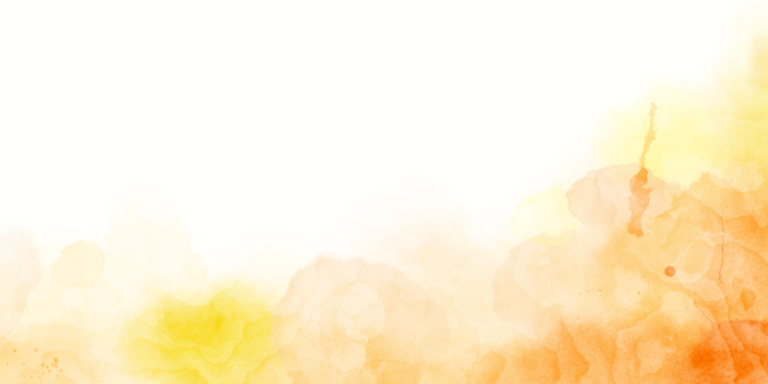
Write a WebGL 2 fragment shader that draws this background.

```glsl
#version 300 es
precision highp float;
// Watercolour washes of cream, yellow and orange rising from the lower right over white paper.
uniform vec2 u_resolution;
out vec4 fragColor;

const vec3 PAPER = vec3(1.0, 1.0, 0.996);
const vec3 CREAM = vec3(1.0, 0.95, 0.80);
const vec3 LEMON = vec3(1.0, 0.98, 0.70);
const vec3 YELLOW = vec3(0.98, 0.89, 0.32);
const vec3 PEACH = vec3(0.99, 0.87, 0.71);
const vec3 GOLD = vec3(0.99, 0.79, 0.42);
const vec3 ORANGE = vec3(0.99, 0.65, 0.27);
const vec3 EMBER = vec3(0.98, 0.54, 0.20);

vec2 hash2(vec2 p) {
    vec3 q = fract(p.xyx * vec3(0.1031, 0.103, 0.0973));
    q += dot(q, q.yzx + 33.33);
    return fract((q.xx + q.yz) * q.zy);
}

// Distance to the nearest scattered cell point.
float cellular(vec2 p) {
    vec2 cell = floor(p);
    float nearest = 2.0;
    for (int j = -1; j <= 1; j++)
        for (int i = -1; i <= 1; i++) {
            vec2 site = cell + vec2(i, j);
            nearest = min(nearest, distance(p, site + hash2(site)));
        }
    return nearest;
}

// Layered, rotated sines, about -1 to 1.
float ripple(vec2 p, float gain) {
    float sum = 0.0, amp = 0.5;
    for (int i = 0; i < 7; i++) {
        p = mat2(1.5, 1.1, -1.1, 1.5) * p + 1.7;
        sum += amp * sin(p.x + 1.4 * sin(p.y));
        amp *= gain;
    }
    return sum;
}

// Dried tide lines: pigment builds slowly, then stops at a crisp edge.
float tide(vec2 p, float levels) {
    float s = fract(levels * ripple(p, 0.52));
    return s * s * (1.0 - smoothstep(0.9, 1.0, s)) - 0.25;
}

// Positive amounts thicken the pigment, negative amounts thin it.
vec3 deepen(vec3 paint, float amount) {
    return paint - (1.0 - paint) * amount;
}

// Elliptical wash; pigment pools along the rim when the edge is crisp.
vec3 wash(vec3 paint, vec2 p, vec2 center, vec2 radius, float soft, vec3 color, float alpha) {
    float d = length((p - center) / radius) - 1.0;
    float cover = 1.0 - smoothstep(-soft, soft, d);
    float pool = smoothstep(-0.2, 0.0, d) * (1.0 - smoothstep(0.05, 0.3, soft));
    return mix(paint, color, min(alpha * cover * (1.0 + 0.35 * pool), 1.0));
}

// Tapered brush stroke from a to b.
vec3 stroke(vec3 paint, vec2 p, vec2 a, vec2 b, float startWidth, float endWidth, vec3 color, float alpha) {
    vec2 axis = b - a;
    float t = clamp(dot(p - a, axis) / dot(axis, axis), 0.0, 1.0);
    float d = distance(p, a + t * axis) - mix(startWidth, endWidth, t);
    return mix(paint, color, alpha * (1.0 - smoothstep(-0.003, 0.003, d)));
}

// Small random drops around a centre.
vec3 splatter(vec3 paint, vec2 p, vec2 center, vec2 spread, float seed, vec3 color, float alpha) {
    for (int i = 0; i < 20; i++) {
        vec2 r = hash2(vec2(float(i) * 3.0 + 1.0, seed));
        float d = distance(p, center + spread * (2.0 * r - 1.0)) - mix(0.002, 0.008, r.x * r.y);
        paint = mix(paint, color, alpha * (1.0 - smoothstep(-0.002, 0.002, d)));
    }
    return paint;
}

void main() {
    vec2 uv = vec2(2.0, 1.0) * gl_FragCoord.xy / u_resolution;
    vec2 p = uv + 0.034 * vec2(ripple(uv * 4.0, 0.66), ripple(uv.yx * 4.0 + 4.0, 0.66));
    // Edges are crisp in some places and bleed away in others
    float crisp = 0.04 + 0.3 * smoothstep(0.0, 0.6, ripple(uv * 2.6 + 2.0, 0.4));

    // Pale ground, higher toward the right
    float top = 0.42 + 0.11 * smoothstep(0.8, 1.2, p.x) + 0.40 * smoothstep(1.2, 2.0, p.x);
    float depth = top - p.y + 0.05 * ripple(uv * 2.3, 0.58);
    vec3 c = mix(PAPER, CREAM, 0.8 * smoothstep(0.0, 0.36, depth));
    c = mix(c, GOLD, 0.28 * smoothstep(0.25, 0.65, depth));

    // Left side
    c = wash(c, p, vec2(-0.02, 0.25), vec2(0.12, 0.17), crisp, PEACH, 0.28);
    c = wash(c, p, vec2(0.20, 0.285), vec2(0.07, 0.075), crisp, CREAM, 0.55);
    c = wash(c, p, vec2(0.40, 0.27), vec2(0.14, 0.20), crisp, CREAM, 0.30);
    c = wash(c, p, vec2(0.03, 0.0), vec2(0.25, 0.12), 0.6, GOLD, 0.35);
    c = wash(c, p, vec2(0.56, 0.10), vec2(0.17, 0.14), 0.6, YELLOW, 0.90);

    // Peach middle
    c = wash(c, p, vec2(0.92, 0.12), vec2(0.23, 0.24), crisp, PEACH, 0.42);
    c = wash(c, p, vec2(1.07, 0.42), vec2(0.13, 0.09), 0.5, PEACH, 0.12);
    c = wash(c, p, vec2(1.18, 0.20), vec2(0.24, 0.20), 0.4, PEACH, 0.30);
    c = wash(c, p, vec2(1.10, 0.0), vec2(0.45, 0.11), 0.6, GOLD, 0.45);
    c = wash(c, p, vec2(1.45, 0.23), vec2(0.17, 0.15), crisp, PEACH, 0.45);

    // Yellow light on the right
    c = wash(c, p, vec2(1.72, 0.62), vec2(0.13, 0.14), 0.5, LEMON, 0.75);
    c = wash(c, p, vec2(1.44, 0.43), vec2(0.09, 0.08), crisp, LEMON, 0.30);
    c = wash(c, p, vec2(2.02, 0.62), vec2(0.16, 0.28), 0.6, YELLOW, 0.45);
    c = wash(c, p, vec2(2.0, 0.84), vec2(0.08), crisp, GOLD, 0.18);

    // Overlapping orange clouds
    c = wash(c, p, vec2(1.57, 0.46), vec2(0.07), 0.05, PEACH, 0.55);
    c = wash(c, p, vec2(1.65, 0.48), vec2(0.08), 0.05, PEACH, 0.55);
    c = wash(c, p, vec2(1.70, 0.38), vec2(0.16, 0.13), crisp, PEACH, 0.55);
    c = wash(c, p, vec2(1.84, 0.41), vec2(0.12, 0.11), 0.05, GOLD, 0.45);
    c = wash(c, p, vec2(1.74, 0.23), vec2(0.19, 0.20), crisp, GOLD, 0.55);
    c = wash(c, p, vec2(1.97, 0.22), vec2(0.17, 0.30), 0.4, ORANGE, 0.65);
    c = wash(c, p, vec2(1.72, 0.0), vec2(0.42, 0.16), 0.4, ORANGE, 0.65);
    c = wash(c, p, vec2(1.94, 0.06), vec2(0.16, 0.13), crisp, EMBER, 0.60);

    // Scattered blooms that alternately thin and thicken the paint
    for (int i = 0; i < 36; i++) {
        vec2 r = hash2(vec2(float(i) + 7.0, 3.0)), s = hash2(vec2(float(i) + 2.0, 8.0));
        float amount = mod(float(i), 2.0) < 0.5 ? -0.3 : 0.2;
        c = wash(c, p, r * vec2(2.0, 0.55), 0.03 + 0.07 * s, crisp, deepen(c, amount), 0.6);
    }

    // Drip, scratches and drops
    c = stroke(c, p, vec2(1.695, 0.75), vec2(1.69, 0.52), 0.003, 0.010, GOLD, 0.45);
    c = stroke(c, p, vec2(1.69, 0.53), vec2(1.675, 0.395), 0.012, 0.018, ORANGE, 0.45);
    c = stroke(c, p, vec2(1.855, 0.42), vec2(1.88, 0.29), 0.001, 0.004, EMBER, 0.5);
    c = stroke(c, p, vec2(1.81, 0.23), vec2(1.85, 0.17), 0.001, 0.004, EMBER, 0.6);
    c = wash(c, uv, vec2(1.745, 0.293), vec2(0.014), 0.2, EMBER, 0.6);
    c = splatter(c, uv, vec2(0.07, 0.05), vec2(0.09, 0.05), 5.0, GOLD, 0.75);
    c = splatter(c, uv, vec2(1.72, 0.16), vec2(0.25, 0.13), 9.0, ORANGE, 0.5);

    // Tide lines, mottled pigment and paper grain
    float mottle = 0.16 * ripple(p * 9.0, 0.75) + 0.12 * (cellular(p * 14.0) - 0.5);
    float grain = 0.16 * (cellular(uv * 110.0) - 0.5);
    c = deepen(c, 0.3 * tide(uv * 2.4, 2.5) + mottle + grain);
    fragColor = vec4(clamp(c, 0.0, 1.0), 1.0);
}
```
